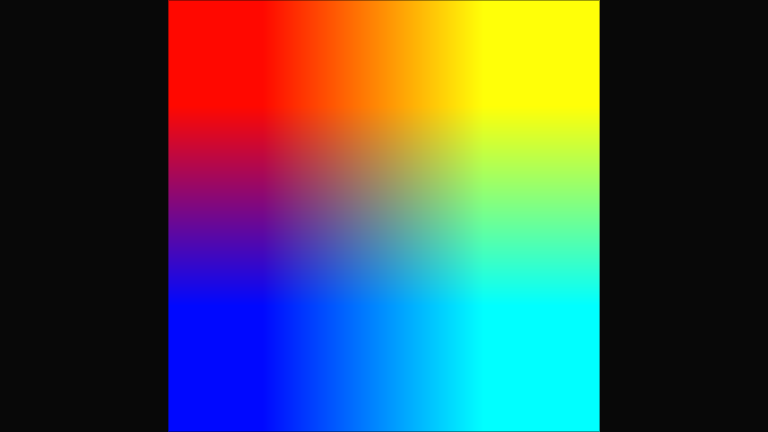
This background is drawn by a WebGL 2 fragment shader. Its source:

```glsl
#version 300 es
precision highp float;
// A centred square holding a four-colour gradient on a near-black backdrop.
// Two clamped linear ramps, one per axis, blend the corner colours; a box
// distance function gives the square its smooth edge.

#define HALF_SIDE 0.499
#define RAMP_START vec2(0.218, 0.292)
#define RAMP_END vec2(0.731, 0.755)
#define BACKDROP vec3(0.03)
#define TOP_LEFT vec3(1.0, 0.03, 0.0)
#define TOP_RIGHT vec3(1.0, 1.0, 0.03)
#define BOTTOM_LEFT vec3(0.0, 0.03, 1.0)
#define BOTTOM_RIGHT vec3(0.0, 1.0, 1.0)

uniform vec2 u_resolution;
out vec4 fragColor;

// Signed distance to an axis-aligned square centred on the origin.
float squareDistance(vec2 p, float halfSide) {
    vec2 d = abs(p) - halfSide;
    return length(max(d, 0.0)) + min(max(d.x, d.y), 0.0);
}

// Blend of the four corners, flat outside the ramp on each axis.
vec3 cornerGradient(vec2 uv) {
    vec2 t = clamp((uv - RAMP_START) / (RAMP_END - RAMP_START), 0.0, 1.0);
    vec3 bottom = mix(BOTTOM_LEFT, BOTTOM_RIGHT, t.x);
    vec3 top = mix(TOP_LEFT, TOP_RIGHT, t.x);
    return mix(bottom, top, t.y);
}

void main() {
    // Centred coordinates, with the canvas height as the unit.
    vec2 p = (gl_FragCoord.xy - 0.5 * u_resolution) / u_resolution.y;
    float pixel = 1.0 / u_resolution.y;

    // Antialiased square over the backdrop.
    float edge = squareDistance(p, HALF_SIDE);
    float coverage = 1.0 - smoothstep(-0.5 * pixel, 0.5 * pixel, edge);
    vec3 color = mix(BACKDROP, cornerGradient(p + 0.5), coverage);
    fragColor = vec4(color, 1.0);
}
```
